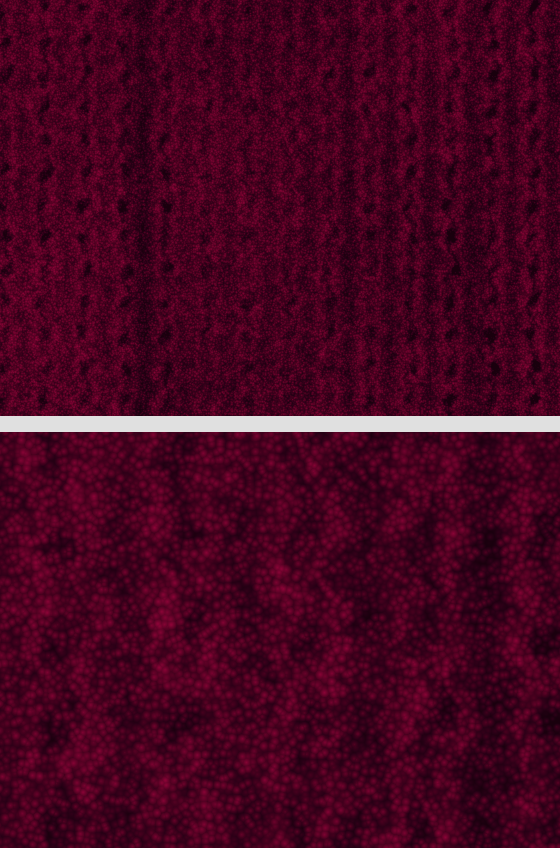
Top: the whole. Bottom: its middle third, enlarged.
A WebGL 1 fragment shader for this texture:

```glsl
precision highp float;
uniform vec2 u_resolution;

const float TAU = 6.28318;
const vec2 STITCHES = vec2(13.76, 12.8);
const vec3 SHADOW = vec3(0.165, 0.0, 0.088);
const vec3 WINE = vec3(0.29, 0.002, 0.12);
const vec3 CRIMSON = vec3(0.51, 0.012, 0.20);

float hash(vec2 p) {
  vec3 q = fract(vec3(p.xyx) * 0.1031);
  q += dot(q, q.yzx + 33.33);
  return fract((q.x + q.y) * q.z);
}

float bell(float x, float width) {
  float d = x / width;
  return exp(-d * d);
}

// Cellular noise: soft tufts of random height, centred near zero
float tufts(vec2 p) {
  vec2 cell = floor(p);
  float top = 0.0;
  for (int j = -1; j <= 1; j++) {
    for (int i = -1; i <= 1; i++) {
      vec2 id = cell + vec2(float(i), float(j));
      vec2 point = id + vec2(hash(id), hash(id + 71.7));
      float height = mix(0.25, 1.0, hash(id + 19.3));
      top = max(top, height * (1.0 - distance(p, point)));
    }
  }
  return top - 0.48;
}

// Layered sines that bend the stitches
vec2 sway(vec2 p) {
  vec2 slow = sin(p.yx * vec2(2.1, 1.7) + p * 0.6);
  vec2 quick = sin(p.yx * vec2(7.3, 6.1) + p * vec2(4.7, 3.9) + slow * 2.0);
  vec2 fine = sin(p.yx * vec2(17.0, 13.0) - p * 9.0 + quick);
  return slow * 0.045 + quick * 0.035 + fine * 0.022;
}

// How open the holes are across the cloth
float openness(float u) {
  float left = 1.0 - smoothstep(1.5, 6.5, u);
  float right = smoothstep(8.0, 12.6, u);
  return 0.32 + 0.32 * left + 0.62 * right + 0.25 * bell(u - 4.5, 0.4);
}

// Broad light and the soft grooves between ribs
float ribShade(vec2 s) {
  float right = smoothstep(7.5, 9.0, s.x);
  float groove = bell(fract(s.x + 0.03) - 0.5 + 0.5 * sign(0.5 - fract(s.x + 0.03)), 0.17);
  float shade = 0.06 * (1.0 - smoothstep(2.5, 4.5, s.x));
  shade += 0.025 * sin(s.x * 0.9 + s.y * 0.35) + 0.025 * sin(s.y * 0.55 - s.x * 0.4);
  shade -= groove * mix(0.05, 0.19, right);
  shade -= 0.24 * bell(s.x - 3.88, 0.28);
  shade -= 0.22 * bell(s.x - 12.24, 0.12);
  return shade - 0.05 * bell(s.x - 7.3, 1.8);
}

// One rib: bright scalloped edges around a chain of holes
float stitchShade(vec2 s, float open) {
  vec2 id = floor(s);
  vec2 local = fract(s) - 0.5;
  float wave = cos(TAU * local.y);
  float zigzag = 0.09 * sin(TAU * local.y);
  float edge = bell(abs(local.x - zigzag * 0.5) - 0.20 - 0.06 * wave, 0.10);

  vec2 jitter = vec2(hash(id + 3.1), hash(id + 8.4)) - 0.5;
  vec2 d = local - jitter * vec2(0.16, 0.20);
  d.x -= d.y * jitter.y * 0.6;
  float radius = length(d / vec2(0.15, 0.25)) * mix(1.25, 0.9, hash(id + 5.9));
  float hole = 1.0 - smoothstep(0.35, 1.15, radius);
  float depth = open * mix(0.35, 1.1, hash(id + 27.0));

  float chain = bell(local.x - zigzag, 0.075);
  return 0.14 * edge - 0.62 * hole * depth - 0.22 * chain * open;
}

// Velvet pile at three sizes
float pile(vec2 p) {
  float grain = 0.80 * tufts(p * 205.0);
  float clump = 0.34 * tufts(p * 62.0 + 13.0);
  return grain + clump + 0.28 * tufts(p * 25.0 + 41.0);
}

vec3 velvet(float tone) {
  vec3 color = mix(SHADOW, WINE, smoothstep(-0.05, 0.42, tone));
  color = mix(color, CRIMSON, clamp((tone - 0.32) / 0.6, 0.0, 1.15));
  return color * mix(0.6, 1.0, smoothstep(-0.3, 0.08, tone));
}

void main() {
  vec2 uv = gl_FragCoord.xy / u_resolution;
  vec2 p = gl_FragCoord.xy / u_resolution.y;
  vec2 grid = uv * STITCHES + vec2(0.41, 0.0);
  vec2 stitch = grid + sway(grid);

  float tone = 0.45 + ribShade(grid + 0.35 * sway(grid));
  tone += stitchShade(stitch, openness(grid.x));
  tone += pile(p);
  gl_FragColor = vec4(velvet(tone), 1.0);
}
```
